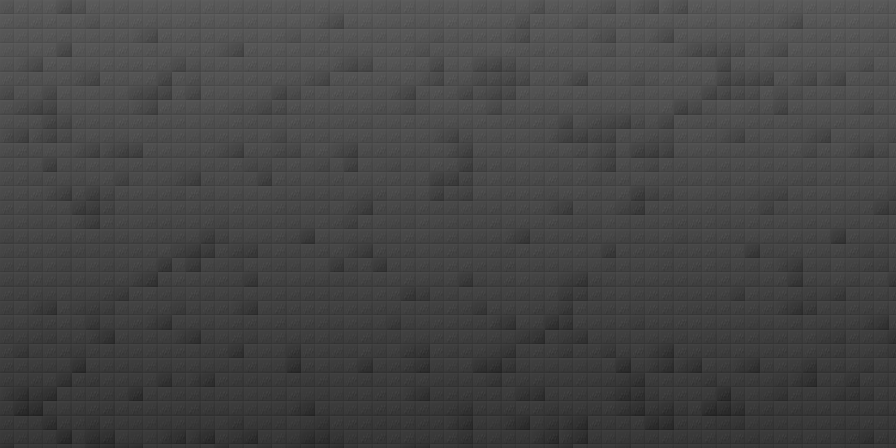
Write a Shadertoy shader that draws this pattern.

```glsl
// Charcoal wall of small bevelled square tiles with engraved zigzags and dark stair-step patches

float hash(vec2 p) {
    p = fract(p * vec2(0.1031, 0.1137));
    p += dot(p, p.yx + 33.33);
    return fract((p.x + p.y) * p.x * 17.3);
}

float valueNoise(vec2 p) {
    vec2 i = floor(p), f = fract(p);
    f = f * f * (3.0 - 2.0 * f);
    return mix(mix(hash(i), hash(i + vec2(1, 0)), f.x),
               mix(hash(i + vec2(0, 1)), hash(i + vec2(1, 1)), f.x), f.y);
}

// Soft-edged band covering distances below the given width
float band(float d, float width, float aa) {
    return 1.0 - smoothstep(width - aa, width + aa, d);
}

// Rising zigzag stroke in the middle of a tile
float zigzag(vec2 q, float aa) {
    float wave = abs(fract(q.x * 4.0) - 0.5) - 0.25;
    float d = abs(q.y - 0.76 + 0.5 * q.x - 0.7 * wave) * 0.6;
    float ends = band(abs(q.x - 0.5), 0.34, aa);
    return band(d, 0.045, aa) * ends;
}

// Darkness of a cell: slanted runs in both directions, plus short rows that fade in from the left
float patchDarkness(vec2 cell, vec2 q) {
    float rising = valueNoise(vec2((cell.x + 1.6 * cell.y) * 0.48, (cell.x - cell.y) * 0.23) + 90.0);
    float falling = valueNoise(vec2((cell.x - 0.8 * cell.y) * 0.6, (cell.x + cell.y) * 0.27) + 170.0);
    float shift = floor(2.0 * hash(vec2(cell.y, 7.0)));
    float along = (cell.x + q.x + shift) / 2.0;
    float run = step(0.93, hash(vec2(floor(along) + 40.0, cell.y + 11.0)));
    float slanted = max(smoothstep(0.78, 0.95, rising), smoothstep(0.8, 0.96, falling));
    return max(slanted * (0.4 + 0.35 * (q.x + q.y)), run * fract(along) * (0.7 + 0.3 * q.y));
}

void mainImage(out vec4 fragColor, in vec2 fragCoord) {
    // Rows are counted downward from the top edge
    vec2 uv = fragCoord / iResolution.y;
    vec2 grid = vec2(uv.x, 1.0 - uv.y) * 31.25;
    vec2 cell = floor(grid), q = fract(grid);
    float aa = 0.5 * 31.25 / iResolution.y;

    // Vertical fade and slight tone variation between tiles
    float shade = mix(0.216, 0.345, pow(uv.y, 1.15));
    shade += 0.008 * (hash(cell + 3.0) - 0.5);

    // Each tile is lit from above
    shade += 0.024 * (0.5 - 0.8 * q.y - 0.2 * q.x);
    shade -= 0.055 * patchDarkness(cell, q);

    // Engraved stroke with a shadow beside it
    float depth = 0.6 + 0.4 * hash(cell + 61.0);
    shade += depth * (0.028 * zigzag(q, aa) - 0.024 * zigzag(q - vec2(0.08, 0.1), aa));

    // Bright upper and left rims, dark lower and right grooves
    shade += 0.01 * max(band(q.y, 0.1, aa), 0.6 * band(q.x, 0.1, aa));
    shade -= 0.023 * max(band(1.0 - q.y, 0.09, aa), 0.8 * band(1.0 - q.x, 0.09, aa));

    fragColor = vec4(vec3(shade), 1.0);
}
```
